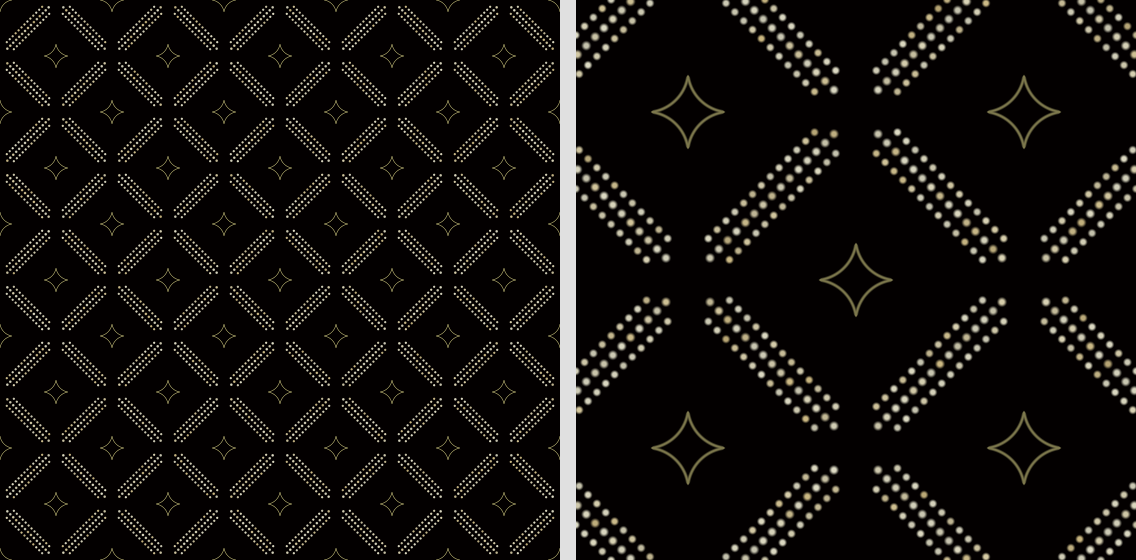
Left, the full canvas; right, a detail of the centre.
A three.js fragment shader for this pattern:

```glsl
varying vec2 vUv;

float hash(vec2 p) {
  vec3 h = fract(vec3(p.xyx) * 0.1031);
  h += dot(h, h.yzx + 33.33);
  return fract((h.x + h.y) * h.z);
}

// 1 inside the inner edge, fading to 0 at the outer edge
float fade(float inner, float outer, float d) {
  return 1.0 - smoothstep(inner, outer, d);
}

// Outline of a four-pointed star with concave arc sides; q is one quadrant
float starOutline(vec2 q) {
  float arc = abs(length(q - 0.2507) - 0.2529);
  return fade(0.001, 0.015, arc) * fade(0.214, 0.228, q.x + q.y);
}

void main() {
  // Ten by ten cells, mirrored alternately: five full repeats each way
  vec2 cell = floor(vUv * 10.0);
  vec2 f = fract(vUv * 10.0) - 0.5;
  if (mod(cell.x + cell.y, 2.0) > 0.5) f.x = -f.x;

  // Diagonal band of three dotted rows, the middle one longer and bolder
  vec2 spacing = vec2(0.1054, 0.126);
  vec2 band = vec2(f.x - f.y, f.x + f.y);
  vec2 id = floor(band / spacing + 0.5);
  id.y = clamp(id.y, -1.0, 1.0);
  float reach = 7.0 - abs(id.y);
  id.x = clamp(id.x, -reach, reach);
  float d = length(band - id * spacing) * 0.7071;
  float dots = fade(0.009, 0.034 - 0.004 * abs(id.y), d);

  // Slight change of tint and brightness from dot to dot
  float rnd = hash(cell * 17.0 + id + 40.0);
  vec3 dotColor = mix(vec3(0.87, 0.86, 0.77), vec3(0.80, 0.72, 0.50), rnd * rnd * rnd);
  dotColor *= 0.88 + 0.12 * hash(cell * 23.0 + id + 90.0);

  // Stars sit on the two cell corners facing the band
  float star = starOutline(0.5 - f * sign(f.x + f.y));

  vec3 color = vec3(0.01, 0.0, 0.0);
  color = mix(color, vec3(0.49, 0.47, 0.30), star);
  color = mix(color, dotColor, dots);
  gl_FragColor = vec4(color, 1.0);
}
```
